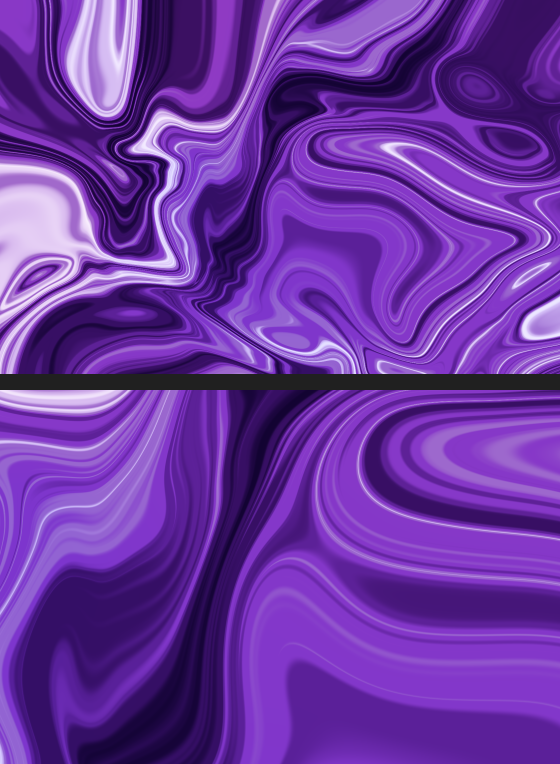
Top, the full canvas; bottom, a detail of the centre.
This background is drawn by a WebGL 1 fragment shader. Its source:

```glsl
precision highp float;

// Liquid violet marble: a plane is folded by successive noise warps, then
// striped along one warped axis with bands, hairlines and pale filaments.
// A tone follows from the stripes and is coloured through a stepped ramp.

uniform vec2 u_resolution;

float hash(vec2 cell) {
  return fract(sin(dot(cell, vec2(127.1, 311.7))) * 43758.55);
}

vec2 ease(vec2 f) {
  return f * f * f * (f * (f * 6.0 - 15.0) + 10.0);
}

// Value noise in -1..1, used for the stripes.
float valueNoise(vec2 p) {
  vec2 i = floor(p);
  vec2 f = fract(p);
  f = f * f * (3.0 - 2.0 * f);
  float low = mix(hash(i), hash(i + vec2(1.0, 0.0)), f.x);
  float high = mix(hash(i + vec2(0.0, 1.0)), hash(i + vec2(1.0, 1.0)), f.x);
  return 2.0 * mix(low, high, f.y) - 1.0;
}

float slope(vec2 cell, vec2 offset) {
  float angle = 6.2832 * hash(cell);
  return dot(vec2(cos(angle), sin(angle)), offset);
}

// Gradient noise, used for the smooth folds.
float gradientNoise(vec2 p) {
  vec2 i = floor(p);
  vec2 f = fract(p);
  vec2 s = ease(f);
  vec2 dx = vec2(1.0, 0.0);
  vec2 dy = vec2(0.0, 1.0);
  float low = mix(slope(i, f), slope(i + dx, f - dx), s.x);
  float high = mix(slope(i + dy, f - dy), slope(i + 1.0, f - 1.0), s.x);
  return 1.4 * mix(low, high, s.y);
}

vec2 push(vec2 p) {
  return vec2(gradientNoise(p), gradientNoise(p + vec2(17.3, 9.1)));
}

// Large folds first, then tighter bends and a slight wobble.
vec2 foldPlane(vec2 p) {
  p += 0.42 * push(p * 1.6 + 3.2);
  p += 0.20 * push(p * 2.9 + 8.7);
  p += 0.045 * push(p * 6.0 + 21.4);
  return p;
}

// Each step of the ramp starts at the cumulative share of the darker ones.
vec3 violetRamp(float t) {
  vec3 c = mix(vec3(0.07, 0.01, 0.19), vec3(0.22, 0.06, 0.39), smoothstep(0.01, 0.15, t));
  c = mix(c, vec3(0.37, 0.13, 0.59), smoothstep(0.22, 0.36, t));
  c = mix(c, vec3(0.53, 0.22, 0.78), smoothstep(0.42, 0.56, t));
  c = mix(c, vec3(0.62, 0.41, 0.80), smoothstep(0.71, 0.84, t));
  c = mix(c, vec3(0.85, 0.75, 0.95), smoothstep(0.89, 0.97, t));
  return mix(c, vec3(0.96, 0.93, 1.0), smoothstep(0.965, 1.0, t));
}

vec3 marble(vec2 p) {
  vec2 q = foldPlane(p);
  float across = dot(q, vec2(0.80, -0.55)) + 0.45 * gradientNoise(q * 2.1 + 5.0);
  float along = dot(q, vec2(0.55, 0.80));

  // Broad pools and bands, with finer stripes in changing strength.
  float detail = smoothstep(-0.7, 0.5, valueNoise(q * 2.6 + 40.0));
  float tone = 0.42 + 0.45 * valueNoise(q * 2.8 + 11.0);
  tone += 1.40 * valueNoise(vec2(across * 8.5, along * 0.9 + 3.0));
  tone += 0.95 * valueNoise(vec2(across * 24.0, along * 1.2 + 17.0));
  tone += (0.40 + 0.55 * detail) * valueNoise(vec2(across * 62.0, along * 1.6 + 31.0));
  tone += (0.20 + 0.45 * detail) * valueNoise(vec2(across * 135.0, along * 2.0 + 53.0));

  // Thin pale filaments along the stripes.
  float crest = 1.0 - abs(valueNoise(vec2(across * 15.0, along * 1.1 + 71.0)));
  tone += 1.9 * detail * pow(crest, 13.0) - 0.1;

  // The logistic curve spreads the tone evenly over 0..1.
  vec3 colour = violetRamp(1.0 / (1.0 + exp(-1.9 * tone)));

  // Drift between indigo and magenta.
  float drift = 0.5 + 0.5 * valueNoise(q * 1.7 + 90.0);
  return colour * mix(vec3(0.92, 0.95, 1.03), vec3(1.09, 1.05, 0.97), drift);
}

void main() {
  // Average a 3 by 3 grid of samples to keep the hairlines smooth.
  vec3 sum = vec3(0.0);
  for (int y = 0; y < 3; y++) {
    for (int x = 0; x < 3; x++) {
      vec2 offset = (vec2(float(x), float(y)) - 1.0) / 3.0;
      sum += marble((gl_FragCoord.xy + offset) / u_resolution.y);
    }
  }
  gl_FragColor = vec4(sum / 9.0, 1.0);
}
```
